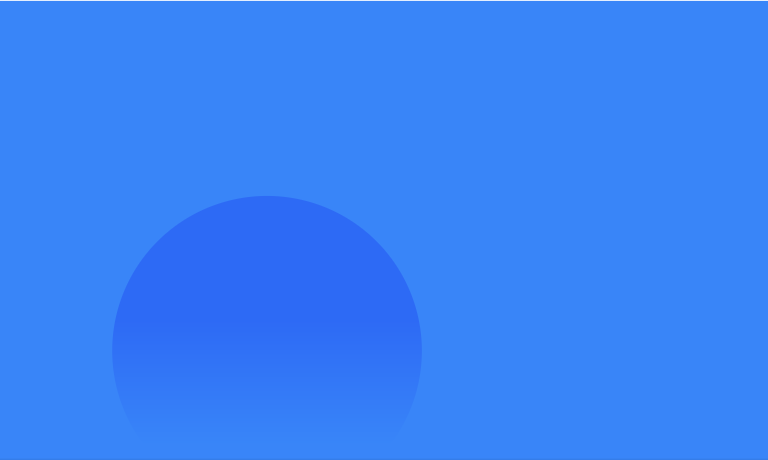
Reproduce this background procedurally as a Shadertoy shader.

```glsl
// Coverage of a shape from its signed distance, one pixel soft
float coverage(float dist, float pixel) {
    return clamp(0.5 - dist / pixel, 0.0, 1.0);
}

void mainImage(out vec4 fragColor, in vec2 fragCoord) {
    // Canvas height is one unit
    float pixel = 1.0 / iResolution.y;
    vec2 uv = fragCoord * pixel;

    vec3 skyBlue = vec3(0.222, 0.522, 0.973);
    vec3 discBlue = vec3(0.178, 0.416, 0.961);
    vec3 color = skyBlue;

    // Disc that dissolves toward its lower edge
    float disc = coverage(length(uv - vec2(0.5805, 0.2375)) - 0.3366, pixel);
    float fade = clamp((uv.y - 0.035) / 0.268, 0.0, 1.0);
    color = mix(color, discBlue, disc * fade);

    // Pale hairline on top, faint dark one at the bottom
    color = mix(color, vec3(0.95, 0.97, 1.0), coverage(0.998 - uv.y, pixel));
    color *= 1.0 - 0.06 * coverage(uv.y - 0.003, pixel);

    fragColor = vec4(color, 1.0);
}
```
